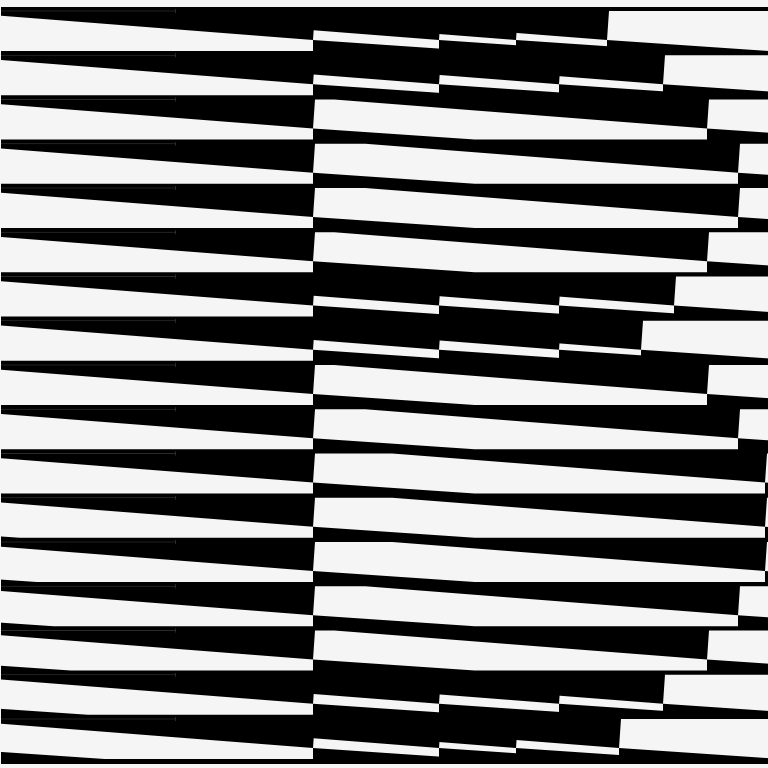
This pattern is drawn by a Shadertoy shader. Its source:

```glsl
// Seventeen stacked rows of black and white sheared sawtooth wedges.
#define UNITS 768.0      // design units across the canvas
#define ROWS 17
#define PITCH 44.25      // row height
#define TOP 9.0          // start of the first row
#define CEILING 2.0      // upper limit of a white wedge in its row
#define PIVOT 31.0       // depth where neighbouring wedges touch
#define FLOOR 42.0       // lower limit of a white wedge in its row
#define TOP_SLOPE 0.0778
#define LOW_SLOPE 0.068
#define LEAN 2.0         // sideways lean of the upright edges
#define PAPER vec3(0.96)
#define HAIRLINE 0.22    // brightness of the faint guide lines

// Column of the last step in each row
const float LAST_STEP[ROWS] = float[ROWS](
    607.0, 663.0, 707.0, 738.0, 738.0, 707.0, 674.0, 641.0, 707.0,
    738.0, 765.0, 765.0, 765.0, 738.0, 707.0, 663.0, 619.0);

// Coverage of a half plane, softened over one pixel
float cover(float d, float px) {
    return clamp(d / px + 0.5, 0.0, 1.0);
}

// White wedge between two steps, bounded by two falling lines
float wedge(vec2 p, float start, float end, float px) {
    float upper = max(CEILING, PIVOT - TOP_SLOPE * (end - p.x));
    float lower = min(FLOOR, PIVOT + LOW_SLOPE * (p.x - start));
    float lean = LEAN * clamp((PIVOT - p.y) / (PIVOT - CEILING), 0.0, 1.0);
    float x = p.x - lean;
    return cover(p.y - upper, px) * cover(lower - p.y, px)
         * cover(x - start, px) * cover(end - x, px);
}

// All wedges of one row; early last steps split into short teeth
float rowInk(vec2 p, int row, float px) {
    float last = LAST_STEP[row];
    bool toothed = last < 700.0;
    float second = toothed ? 439.0 : last;
    float third = toothed ? (last > 630.0 ? 559.0 : 516.0) : last;
    float steps[6] = float[6](17.0 * float(row) - 329.0, 313.0,
                              second, third, last, last + 600.0);
    float white = 0.0;
    for (int i = 0; i < 5; i++)
        white = max(white, wedge(p, steps[i], steps[i + 1], px));
    return white;
}

// Faint guide line with a short tick at its right end
float guide(vec2 p, float px) {
    float line = cover(0.3 - abs(p.y - CEILING), px) * cover(175.5 - p.x, px);
    float tick = cover(0.3 - abs(p.x - 175.5), px)
               * cover(2.0 - abs(p.y - CEILING), px);
    return max(line, tick);
}

void mainImage(out vec4 fragColor, in vec2 fragCoord) {
    vec2 p = fragCoord / iResolution.xy * UNITS;
    p.y = UNITS - p.y;
    float px = UNITS / iResolution.y;

    // Row index and position inside the row
    int row = clamp(int(floor((p.y - TOP) / PITCH)), 0, ROWS - 1);
    vec2 q = vec2(p.x, p.y - TOP - float(row) * PITCH);

    // Wedges and guides on the black panel
    float white = rowInk(q, row, px);
    white = max(white, HAIRLINE * guide(q, px));

    // Pale margin around the panel
    float panel = cover(p.y - 7.0, px) * cover(764.0 - p.y, px)
                * cover(p.x - 1.0, px);
    fragColor = vec4(PAPER * mix(1.0, white, panel), 1.0);
}
```
